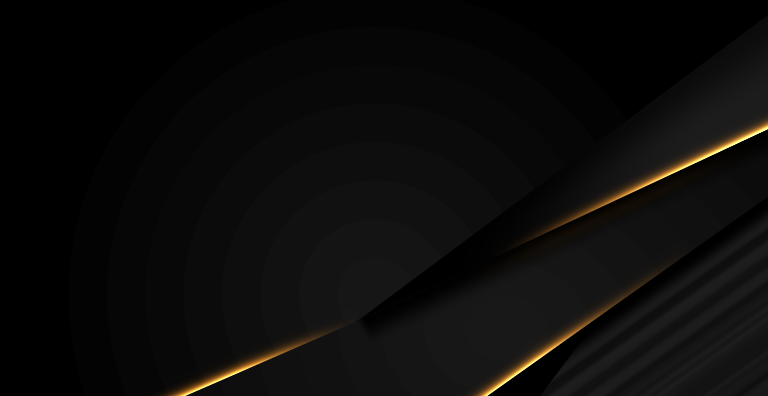
Reproduce this background procedurally as a WebGL 2 fragment shader.

```glsl
#version 300 es
precision highp float;

#define TIP vec2(0.902, 0.189)
#define WEDGE_TOP vec2(1.939, 0.962)
#define WEDGE_LOW vec2(1.939, 0.674)
#define LEFT_FOOT vec2(0.467, 0.0)
#define RIDGE_FOOT vec2(1.230, 0.0)
#define RIDGE_END vec2(1.939, 0.503)
#define HALO_CENTER vec2(0.947, 0.255)
#define HALO_STEP 0.097
#define GLOW_WIDTH 0.013
#define STRIPE_COUNT 38.0

uniform vec2 u_resolution;
out vec4 outColor;

// Signed distance to the line a-b, positive on its upper side
float above(vec2 p, vec2 a, vec2 b) {
    vec2 along = normalize(b - a);
    return dot(p - a, vec2(-along.y, along.x));
}

// Antialiased coverage of the positive side
float cover(float d) {
    return clamp(d * u_resolution.y + 0.5, 0.0, 1.0);
}

float hash(float n) {
    n = fract(n * 0.1031);
    n *= n + 33.33;
    return fract(n * (n + n));
}

float noise(float x) {
    float cell = floor(x);
    return mix(hash(cell), hash(cell + 1.0), smoothstep(0.25, 0.75, x - cell));
}

// Concentric steps that darken outward
float rings(float radius, float spacing, float count) {
    float t = radius / spacing;
    float soft = 1.5 / (u_resolution.y * spacing);
    float level = floor(t) + smoothstep(1.0 - soft, 1.0, fract(t));
    return max(count - level, 0.0) / count;
}

// Golden light resting on an edge, hottest where strength is high
vec3 edgeGlow(float d, float strength) {
    float fall = exp(-pow(max(d, 0.0) / GLOW_WIDTH, 1.4)) * strength;
    vec3 amber = vec3(1.15, 0.66, 0.13) * fall;
    vec3 core = vec3(0.25, 0.5, 0.4) * pow(fall, 4.0);
    return amber + core;
}

void main() {
    vec2 p = gl_FragCoord.xy / u_resolution.y;
    p.x *= (512.0 / 264.0) * u_resolution.y / u_resolution.x;

    float topEdge = above(p, TIP, WEDGE_TOP);
    float lightEdge = above(p, TIP, WEDGE_LOW);
    float leftEdge = above(p, LEFT_FOOT, TIP);
    float ridge = above(p, RIDGE_FOOT, RIDGE_END);

    // Stepped halo and the left light
    vec3 color = vec3(0.088 * rings(length(p - HALO_CENTER), HALO_STEP, 8.0));
    float leftFade = smoothstep(0.84, 0.50, p.x) + 0.2 * smoothstep(0.93, 0.75, p.x);
    color += edgeGlow(leftEdge, min(leftFade, 1.0)) * step(p.x, TIP.x);

    // Broad lower panel with the shadow cast on it
    float panelDepth = max(-leftEdge, -lightEdge);
    float sheen = rings(length((p - vec2(1.28, 0.17)) * vec2(0.8, 1.0)), 0.085, 9.0);
    vec3 panel = vec3(0.035 + 0.06 * sheen);
    float underWedge = smoothstep(TIP.x - 0.005, TIP.x + 0.025, p.x + 0.5 * (p.y - TIP.y));
    float shadow = underWedge * (1.0 - smoothstep(0.008, 0.075, -lightEdge));
    panel *= 1.0 - 0.95 * shadow;
    float bounce = exp(-pow((-lightEdge - 0.025) / 0.018, 2.0));
    panel += vec3(0.055, 0.032, 0.004) * bounce * smoothstep(1.15, 1.45, p.x)
           * smoothstep(1.95, 1.65, p.x);
    float ridgeFade = smoothstep(1.58, 1.24, p.x) + 0.25 * smoothstep(1.78, 1.5, p.x);
    panel += edgeGlow(ridge, min(ridgeFade, 1.0));
    color = mix(color, panel, cover(panelDepth));

    // Upper wedge, black at its tip and lit toward the right
    float span = clamp(-topEdge / max(lightEdge - topEdge, 0.001), 0.0, 1.0);
    float wedgeLight = smoothstep(1.12, 1.8, p.x);
    vec3 wedge = vec3(0.11 * wedgeLight * mix(0.4, 1.0, smoothstep(0.0, 0.65, span)));
    float lightFade = smoothstep(1.22, 1.78, p.x);
    wedge += edgeGlow(lightEdge, lightFade * (1.0 + 0.12 * smoothstep(1.7, 1.94, p.x)));
    color = mix(color, wedge, cover(min(-topEdge, lightEdge)));

    // Black recess with uneven slanted stripes
    float across = -ridge * STRIPE_COUNT;
    float grain = noise(across + 3.0) * 0.65 + noise(across * 2.3 + 17.0) * 0.35;
    float stripeSide = -above(p, vec2(1.364, 0.0), vec2(1.508, 0.192));
    float stripeMask = cover(stripeSide) * smoothstep(0.012, 0.055, -ridge);
    vec3 recess = vec3(0.045 + 0.085 * grain) * stripeMask;
    color = mix(color, recess, cover(-ridge));

    outColor = vec4(clamp(color, 0.0, 1.0), 1.0);
}
```
